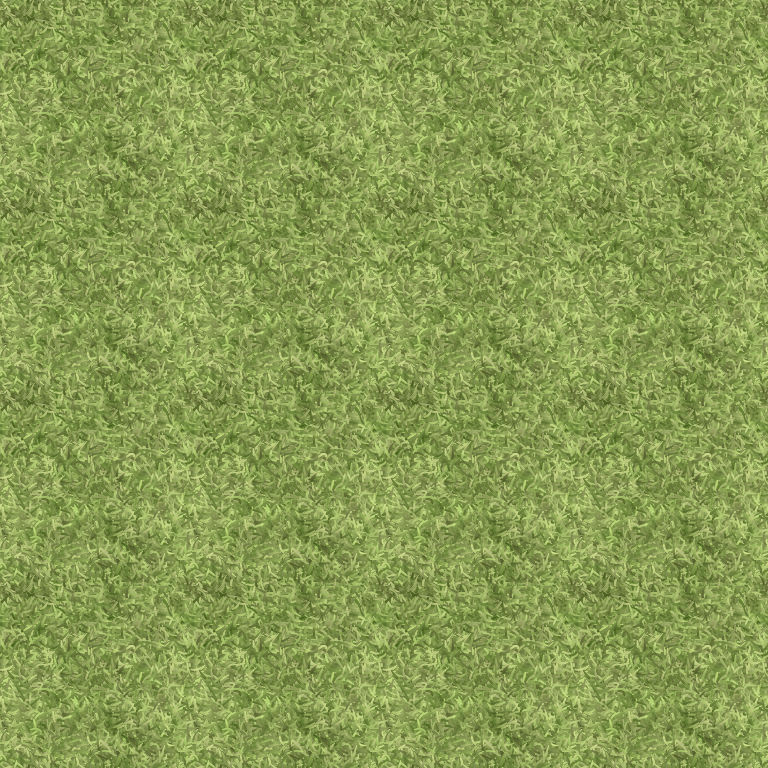
Reproduce this texture procedurally as a Shadertoy shader.

```glsl
vec2 hash2(vec2 c) {
    vec3 p = fract(c.xyx * vec3(0.1031, 0.1030, 0.0973));
    p += dot(p, p.yzx + 33.33);
    return fract((p.xx + p.yz) * p.zy);
}

// Gradient noise that wraps after n cells, about -0.7 to 0.7
float corner(vec2 cell, vec2 offset, float n, float seed) {
    float a = 6.2832 * hash2(mod(cell, n) + seed).x;
    return dot(vec2(cos(a), sin(a)), offset);
}

float gradientNoise(vec2 p, float n, float seed) {
    p *= n;
    vec2 i = floor(p), f = p - i;
    vec2 u = f * f * f * (f * (f * 6.0 - 15.0) + 10.0);
    vec2 e = vec2(1.0, 0.0);
    float low = mix(corner(i, f, n, seed), corner(i + e, f - e, n, seed), u.x);
    float high = mix(corner(i + e.yx, f - e.yx, n, seed), corner(i + 1.0, f - 1.0, n, seed), u.x);
    return mix(low, high, u.y);
}

// Soft spot that wraps around the unit tile
float spot(vec2 p, vec2 center, vec2 size) {
    vec2 d = (fract(p - center + 0.5) - 0.5) / size;
    return exp(-dot(d, d));
}

// Broad light and dark areas of the lawn
float patches(vec2 p) {
    float tone = 0.10 * spot(p, vec2(0.0, 0.32), vec2(0.22, 0.30));
    tone += 0.08 * spot(p, vec2(0.42, 0.05), vec2(0.09, 0.14));
    tone -= 0.10 * spot(p, vec2(0.60, 0.10), vec2(0.12, 0.24));
    tone -= 0.10 * spot(p, vec2(0.15, 0.92), vec2(0.18, 0.10));
    tone -= 0.14 * spot(p, vec2(0.14, 0.40), vec2(0.04, 0.04));
    tone += 0.10 * gradientNoise(p, 5.0, 11.0);
    tone += 0.14 * gradientNoise(p, 11.0, 37.0);
    return tone + 0.16 * gradientNoise(p, 26.0, 71.0);
}

// Layers of short blades; returns tone and dryness
vec2 blades(vec2 p, float pixel) {
    const float CELLS = 24.0;
    vec2 home = floor(p * CELLS);
    float lean = 0.9 + 2.2 * gradientNoise(p, 4.0, 53.0);
    vec2 look = vec2(0.36 + 0.3 * gradientNoise(p, 64.0, 19.0), 0.4);
    for (int layer = 0; layer < 5; layer++)
    for (int y = -1; y <= 1; y++)
    for (int x = -1; x <= 1; x++) {
        vec2 cell = home + vec2(x, y);
        vec2 id = mod(cell, CELLS) + 31.0 * float(layer);
        vec2 place = hash2(id + 5.0), shape = hash2(id + 207.0), shade = hash2(id + 413.0);
        float angle = lean + 3.4 * (shape.x - 0.5);
        vec2 along = vec2(cos(angle), sin(angle));
        vec2 d = p - (cell + place) / CELLS;
        float t = dot(d, along), halfLength = mix(0.015, 0.032, shape.y);
        float across = dot(d, vec2(-along.y, along.x)) + 6.0 * (shade.y - 0.5) * t * t;
        float dist = length(vec2(max(abs(t) - halfLength, 0.0), across));
        float width = 0.0055 * (1.0 - 0.5 * smoothstep(0.0, halfLength, t));
        float cover = 1.0 - smoothstep(width - 0.5 * pixel, width + 0.5 * pixel, dist);
        float tone = mix(0.14, 0.91, shade.x) + 0.08 * t / halfLength;
        look = mix(look, vec2(tone, shade.y), cover);
    }
    return look;
}

void mainImage(out vec4 fragColor, in vec2 fragCoord) {
    // Four equal tiles each way
    vec2 p = fract(fragCoord / iResolution.xy * 4.0);
    vec2 look = blades(p, 4.0 / iResolution.y);
    float tone = clamp(look.x + patches(p), 0.0, 1.0);

    // Olive shadow to pale green tip, with some dry straw
    vec3 color = mix(vec3(0.30, 0.37, 0.14), vec3(0.78, 0.86, 0.52), tone);
    float dry = look.y - 0.5 + 0.5 * gradientNoise(p, 7.0, 91.0);
    color += dry * vec3(0.05, -0.01, 0.06);
    fragColor = vec4(color, 1.0);
}
```
